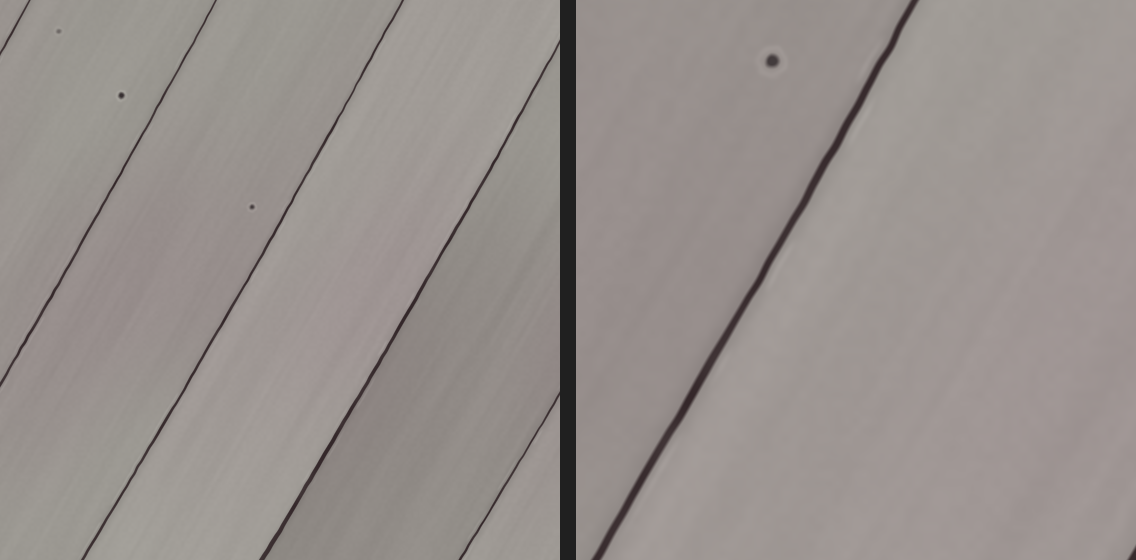
Left, the full canvas; right, a detail of the centre.
A WebGL 2 fragment shader for this texture:

```glsl
#version 300 es
precision highp float;
// Weathered grey boards laid on a diagonal, with dark seams, fine grain and a few pinholes.
uniform vec2 u_resolution;
out vec4 fragColor;

float hash(vec2 p) {
  return fract(sin(dot(p, vec2(127.1, 311.7))) * 43758.5453);
}

float noise(vec2 p) {
  vec2 cell = floor(p), f = fract(p);
  f = f * f * (3.0 - 2.0 * f);
  return mix(mix(hash(cell), hash(cell + vec2(1, 0)), f.x),
             mix(hash(cell + vec2(0, 1)), hash(cell + vec2(1, 1)), f.x), f.y);
}

void main() {
  vec2 uv = gl_FragCoord.xy / u_resolution;
  float pixel = 1.0 / min(u_resolution.x, u_resolution.y);

  // Board frame: x runs across the boards, y along them
  vec2 wood = vec2(0.868 * uv.x - 0.497 * uv.y, 0.497 * uv.x + 0.868 * uv.y);

  // Nearest seam, slightly bowed, with uneven spacing and a ragged edge
  float slant = uv.x - 0.573 * uv.y - 0.035 * uv.y * (1.0 - uv.y) - 0.146;
  float seam = floor(slant / 0.333 + 0.5);
  float spacing = -0.013 * sin(2.0 * max(seam, 0.0));
  float side = 0.868 * (slant - seam * 0.333 - spacing);
  side += 0.0022 * (noise(vec2(wood.y * 14.0, seam * 7.3)) - 0.5);
  side += 0.0012 * (noise(vec2(wood.y * 75.0, seam * 3.1)) - 0.5);
  float board = seam - step(side, 0.0);

  // Broad stains: warm patches through the middle, one darker board
  float cloud = noise(wood * vec2(6.0, 2.6) + board * 5.7);
  float middle = exp(-pow((uv.y - 0.46) / 0.25, 2.0));
  float warm = clamp(0.65 * middle + 0.8 * (cloud - 0.4), 0.0, 1.0);
  vec3 color = mix(vec3(0.622, 0.610, 0.585), vec3(0.606, 0.568, 0.562), warm);
  float darkBoard = exp(-4.0 * pow(board - 1.0, 2.0));
  color -= darkBoard * (0.025 + 0.035 * smoothstep(0.8, 0.45, uv.y))
         * (1.0 - 0.4 * smoothstep(0.0, 0.3, slant - 0.333));
  color -= 0.014 * step(board, -0.5);
  color += 0.014 * exp(-4.0 * board * board);

  // Long grain streaks and fine mottling
  float grain = noise(wood * vec2(38.0, 2.0) + board * 9.0) - 0.5;
  float fibre = noise(wood * vec2(130.0, 6.0) + 20.0) - 0.5;
  float mottle = noise(uv * 190.0) - 0.5;
  color += 0.018 * grain + 0.016 * fibre + 0.010 * mottle;

  // Seams: soft shade, broken pale lip, then the dark gap
  float thickness = 0.0023 + 0.0007 * (noise(vec2(wood.y * 22.0, seam + 40.0)) - 0.5);
  thickness -= 0.0007 * smoothstep(0.5, 1.0, uv.y) + 0.0005 * step(1.5, seam);
  thickness += 0.0015 * exp(-4.0 * pow(seam - 1.0, 2.0)) * pow(1.0 - uv.y, 2.0);
  float lip = exp(-pow((abs(side) - thickness - 0.0045) / 0.002, 2.0));
  float chips = smoothstep(0.4, 0.8, noise(vec2(wood.y * 30.0, board * 4.0)));
  color += 0.045 * lip * chips;
  color *= 1.0 - 0.08 * exp(-pow(side / 0.009, 2.0));
  float soft = max(0.0013, 0.75 * pixel);
  float gap = 1.0 - smoothstep(thickness - soft, thickness + soft, abs(side));
  float depth = 0.86 + 0.14 * noise(vec2(wood.y * 35.0, seam * 2.0));
  color = mix(color, vec3(0.20, 0.15, 0.16), gap * depth);

  // Pinholes along a shallow curve, each with a faint pale rim
  for (float i = 0.0; i < 3.0; i++) {
    vec2 center = vec2(0.105, 0.944) + i * vec2(0.0515, -0.073) + i * i * vec2(0.0605, -0.042);
    float radius = 0.0052 - 0.0012 * abs(i - 1.0);
    float reach = length(uv - center) + 0.0015 * (noise(uv * 260.0) - 0.5);
    float strength = i < 0.5 ? 0.4 : 1.0 - 0.12 * i;
    color += 0.04 * strength * exp(-pow((reach - radius - 0.004) / 0.002, 2.0));
    float hole = 1.0 - smoothstep(radius - 0.0015 - pixel, radius + 0.001 + pixel, reach);
    color = mix(color, vec3(0.16, 0.13, 0.14), hole * strength);
  }

  fragColor = vec4(clamp(color, 0.0, 1.0), 1.0);
}
```
